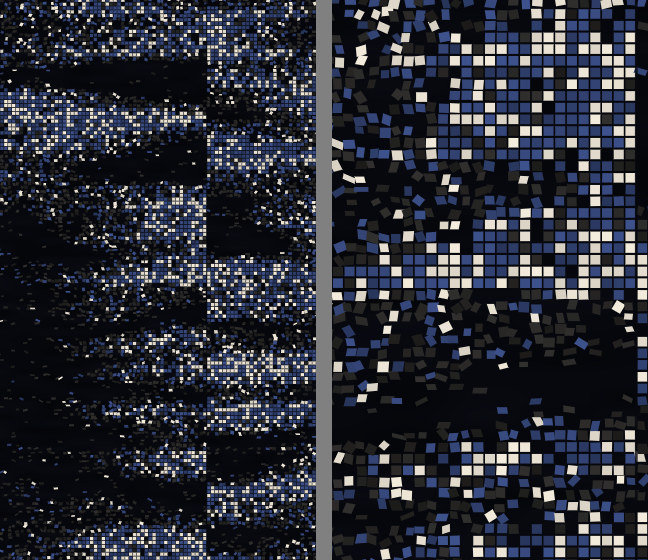
Left: the whole. Right: its middle third, enlarged.
A Shadertoy shader for this background:

```glsl
// Two tall panels of small blue and cream tiles, in tidy and broken bands on black.

const float COLUMNS = 81.0;      // tiles across the canvas
const float SEAM_COLUMN = 53.0;  // first column of the right panel

const vec3 BLACK = vec3(0.025, 0.030, 0.050);
const vec3 GREY  = vec3(0.175, 0.172, 0.165);
const vec3 BLUE  = vec3(0.215, 0.285, 0.490);
const vec3 CREAM = vec3(0.960, 0.930, 0.870);

float hash(vec2 p, float seed) {
    vec3 q = fract(vec3(p.xyx + seed * 17.13) * vec3(0.1031, 0.1030, 0.0973));
    q += dot(q, q.yzx + 33.33);
    return fract((q.x + q.y) * q.z);
}

float noise(vec2 p, float seed) {
    vec2 i = floor(p), f = fract(p);
    f = f * f * (3.0 - 2.0 * f);
    return mix(mix(hash(i, seed), hash(i + vec2(1, 0), seed), f.x),
               mix(hash(i + vec2(0, 1), seed), hash(i + vec2(1, 1), seed), f.x), f.y);
}

mat2 rotation(float a) {
    return mat2(cos(a), sin(a), -sin(a), cos(a));
}

float boxDistance(vec2 p, vec2 halfSize) {
    vec2 d = abs(p) - halfSize;
    return length(max(d, 0.0)) + min(max(d.x, d.y), 0.0);
}

// How lit a tile is, 0 to 1: long flat bands, stronger towards the seam.
float bandLevel(vec2 id) {
    float panel = step(SEAM_COLUMN, id.x);
    vec2 p = id / COLUMNS;
    float reach = mix(id.x / SEAM_COLUMN, 0.65, panel);
    p.y += 0.03 * noise(p * vec2(4.0, 3.0), 5.0 + panel);
    float n = 0.68 * noise(p * vec2(1.6, 13.0), 1.0 + panel)
            + 0.32 * noise(p * vec2(3.0, 31.0), 3.0 + panel);
    n = 0.5 + (n - 0.5) * mix(0.85, 1.35, reach);
    return smoothstep(0.2, 0.8, n);
}

// Tile colour, with alpha 0 where the tile is missing.
vec4 tileColour(float level, float pick, float tone) {
    float cream = 0.33 * pow(level, 1.3);
    float blue = cream + 0.60 * pow(level, 1.1);
    float grey = blue + 0.05 + 0.55 * smoothstep(0.0, 0.3, level) * (1.0 - level);
    if (pick < cream) return vec4(CREAM * mix(0.88, 1.0, tone), 1.0);
    if (pick < blue) return vec4(BLUE * mix(0.72, 1.12, tone), 1.0);
    if (pick < grey) return vec4(GREY * mix(0.60, 1.10, tone), 1.0);
    return vec4(0.0);
}

// Coverage of one tile; low levels break it into tilted shards and flat slivers.
float tileMask(vec2 p, vec2 id, float level, float pixel) {
    float broken = 1.0 - smoothstep(0.45, 0.78, level);
    float sliver = 1.0 - smoothstep(0.08, 0.28, level);
    vec2 jitter = vec2(hash(id, 21.0), hash(id, 22.0)) - 0.5;
    vec2 size = vec2(hash(id, 23.0), hash(id, 24.0));
    float tilt = hash(id, 25.0) - 0.5;
    vec2 halfSize = mix(vec2(0.43, 0.41), mix(vec2(0.29), vec2(0.50, 0.47), size), broken);
    halfSize *= mix(vec2(1.0), vec2(1.25, 0.60), sliver);
    p -= jitter * 0.5 * broken;
    p.x += p.y * (hash(id, 26.0) - 0.5) * 0.7 * broken;
    p = rotation(tilt * tilt * tilt * 5.0 * broken) * p;
    return clamp(0.5 - boxDistance(p, halfSize) / pixel, 0.0, 1.0);
}

void mainImage(out vec4 fragColor, in vec2 fragCoord) {
    vec2 grid = fragCoord / iResolution.x * COLUMNS;
    float pixel = COLUMNS / iResolution.x;
    vec2 home = floor(grid);

    // Faint cloudiness of the ground
    vec3 colour = BLACK * mix(0.7, 1.3, noise(grid * vec2(0.15, 0.6), 9.0));

    // Tiles of this cell and its neighbours
    for (int y = -1; y <= 1; y++) {
        for (int x = -1; x <= 1; x++) {
            vec2 id = home + vec2(x, y);
            float level = bandLevel(id);
            vec4 tile = tileColour(level, hash(id, 11.0), hash(id, 12.0));
            float mask = tileMask(grid - id - 0.5, id, level, pixel);
            colour = mix(colour, tile.rgb, tile.a * mask);
        }
    }

    // Dark joint between the panels
    float joint = abs(grid.x - SEAM_COLUMN) - 0.12;
    colour = mix(colour, BLACK, 0.8 * clamp(0.5 - joint / pixel, 0.0, 1.0));

    fragColor = vec4(colour, 1.0);
}
```
